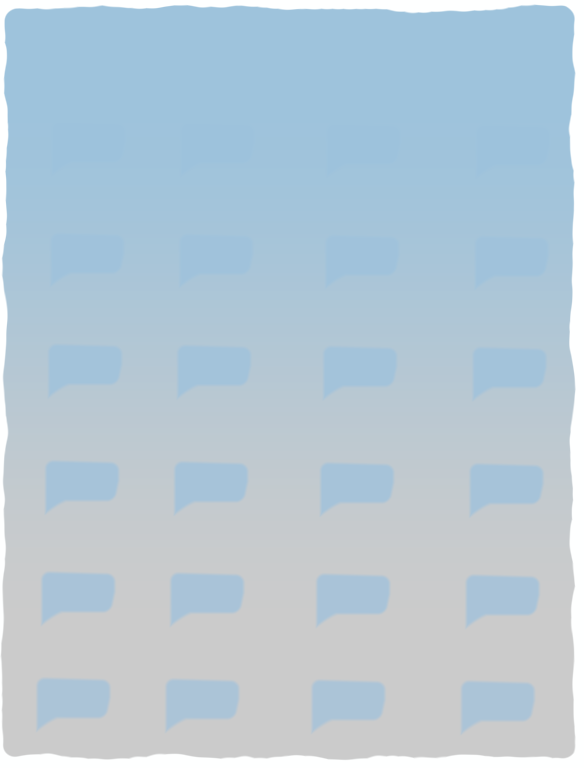
A Shadertoy shader for this pattern:

```glsl
// Rows of soft speech bubbles on a torn sheet that fades from sky blue to grey.
// A slightly uneven 4 x 6 grid places one distance-field bubble per loop step;
// gradient noise roughens the sheet border. All lengths are in canvas heights.

const int COLUMNS = 4;
const int ROWS = 6;
const vec2 FIRST_CORNER = vec2(0.0482, 0.1172);  // top left of the lowest left bubble
const vec2 GRID_STEP = vec2(0.1842, 0.1448);
const vec2 COLUMN_BOW = vec2(-0.01107, 0.00293); // uneven column spacing
const vec2 ROW_LEAN = vec2(0.0068, -0.00057);    // rightward drift of higher rows
const float COLUMN_SAG = 0.0013;
const float ROW_SAG = 0.0078;

const vec2 BODY_SIZE = vec2(0.0950, 0.0520);
const vec2 TAIL_SIZE = vec2(0.0300, 0.0175);
const float BODY_RADIUS = 0.0105;
const float BODY_TAPER = 0.22;
const float TOP_TILT = 0.0030;
const float BUBBLE_BLUR = 0.0030;

const vec2 MARGIN_LOW = vec2(0.0065, 0.0150);    // left, bottom
const vec2 MARGIN_HIGH = vec2(0.0150, 0.0115);   // right, top
const float SHEET_RADIUS = 0.016;
const float TEAR_DEPTH = 0.0105;
const float TEAR_FREQUENCY = 13.0;

const float FADE_LOW = 0.165;
const float FADE_HIGH = 0.880;
const vec3 SKY = vec3(0.620, 0.765, 0.862);
const vec3 GREY = vec3(0.796, 0.797, 0.797);
const vec3 BUBBLE_LOW = vec3(0.672, 0.768, 0.845);
const vec3 BUBBLE_HIGH = vec3(0.616, 0.761, 0.864);
const vec3 WHITE = vec3(0.995, 1.0, 1.0);

vec2 hashGradient(vec2 cell) {
    float h = fract(sin(dot(cell, vec2(127.1, 311.7))) * 43758.5);
    float angle = 6.28318 * h;
    return vec2(cos(angle), sin(angle));
}

float gradientNoise(vec2 p) {
    vec2 i = floor(p), f = fract(p);
    vec2 u = f * f * f * (f * (f * 6.0 - 15.0) + 10.0);
    vec2 e = vec2(1.0, 0.0);
    float a = dot(hashGradient(i), f);
    float b = dot(hashGradient(i + e.xy), f - e.xy);
    float c = dot(hashGradient(i + e.yx), f - e.yx);
    float d = dot(hashGradient(i + e.xx), f - e.xx);
    return mix(mix(a, b, u.x), mix(c, d, u.x), u.y);
}

float roundedBox(vec2 p, vec2 halfSize, float radius) {
    vec2 q = abs(p) - halfSize + radius;
    return length(max(q, 0.0)) + min(max(q.x, q.y), 0.0) - radius;
}

// Sheet outline, displaced by broad waves and small nicks
float sheetDistance(vec2 p, vec2 canvas) {
    vec2 low = MARGIN_LOW, high = canvas - MARGIN_HIGH;
    float d = roundedBox(p - 0.5 * (low + high), 0.5 * (high - low), SHEET_RADIUS);
    float wave = gradientNoise(p * TEAR_FREQUENCY + 3.7);
    float nick = abs(gradientNoise(p * TEAR_FREQUENCY * 2.7 + 19.3));
    return d + TEAR_DEPTH * (wave + 0.35 * (nick - 0.2));
}

// Bubble in coordinates that run right and down from its top left corner
float bubbleDistance(vec2 q) {
    vec2 b = q;
    float across = q.x / BODY_SIZE.x;
    b.x += BODY_TAPER * across * max(q.y - 0.5 * BODY_SIZE.y, 0.0);
    b.y -= TOP_TILT * across * (1.0 - q.y / BODY_SIZE.y);
    float body = roundedBox(b - 0.5 * BODY_SIZE, 0.5 * BODY_SIZE, BODY_RADIUS);

    // Tail: straight left side, concave lower edge
    float s = clamp(q.x / TAIL_SIZE.x, 0.0, 1.0);
    float lowerEdge = BODY_SIZE.y - 0.001 + TAIL_SIZE.y * pow(1.0 - s, 1.4);
    float sides = max(-q.x, q.x - TAIL_SIZE.x);
    float ends = max(0.8 * (q.y - lowerEdge), 0.4 * BODY_SIZE.y - q.y);
    return min(body, max(sides, ends));
}

// Top left corner of a bubble, with the drift of the hand-placed grid
vec2 bubbleCorner(float column, float row) {
    vec2 corner = FIRST_CORNER + GRID_STEP * vec2(column, row);
    corner.x += column * (3.0 - column) * (COLUMN_BOW.x + COLUMN_BOW.y * column);
    corner.x += row * (ROW_LEAN.x + ROW_LEAN.y * row);
    corner.y -= COLUMN_SAG * column + ROW_SAG * max(sin(row * 1.0472), 0.0);
    return corner;
}

void mainImage(out vec4 fragColor, in vec2 fragCoord) {
    vec2 p = fragCoord / iResolution.y;
    vec2 canvas = iResolution.xy / iResolution.y;
    float pixel = 1.0 / iResolution.y;

    // Vertical fade
    vec3 color = mix(GREY, SKY, smoothstep(FADE_LOW, FADE_HIGH, p.y));

    // Bubbles
    float blur = max(BUBBLE_BLUR, pixel);
    for (int row = 0; row < ROWS; row++) {
        vec3 tint = mix(BUBBLE_LOW, BUBBLE_HIGH, float(row) / float(ROWS - 1));
        for (int column = 0; column < COLUMNS; column++) {
            vec2 q = (p - bubbleCorner(float(column), float(row))) * vec2(1.0, -1.0);
            float cover = 1.0 - smoothstep(-blur, blur, bubbleDistance(q));
            color = mix(color, tint, cover);
        }
    }

    // Torn border
    float outside = smoothstep(-pixel, pixel, sheetDistance(p, canvas));
    fragColor = vec4(mix(color, WHITE, outside), 1.0);
}
```
